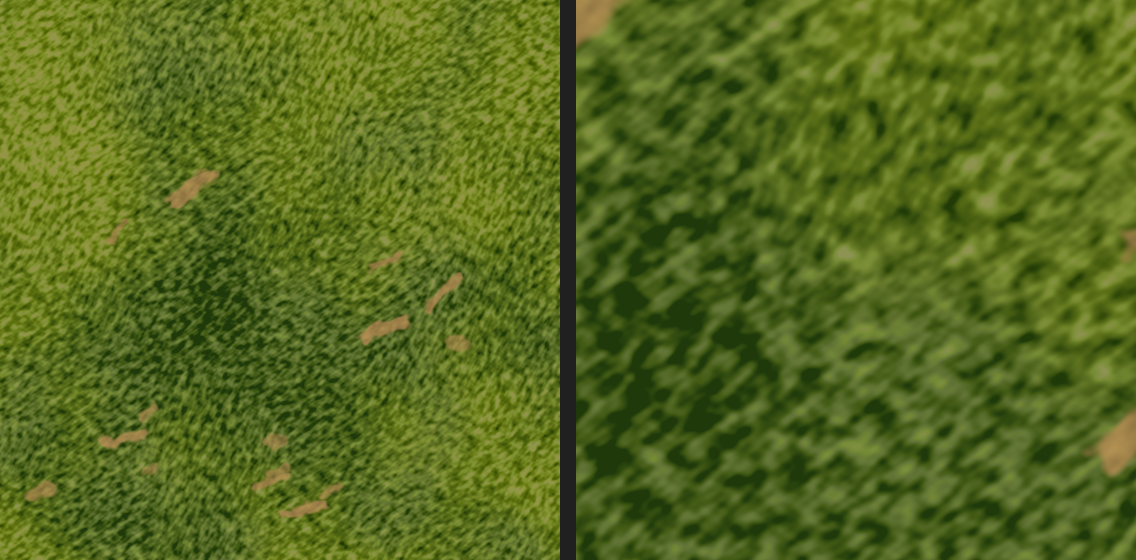
Left: the whole. Right: its middle third, enlarged.
Reproduce this texture procedurally as a Shadertoy shader.

```glsl
// Draws a mown lawn of slanted blades with a shaded hollow and bare earth patches.

const vec3 GAP    = vec3(0.13, 0.23, 0.02);
const vec3 SHADE  = vec3(0.27, 0.36, 0.06);
const vec3 LEAF   = vec3(0.36, 0.44, 0.08);
const vec3 DULL   = vec3(0.39, 0.46, 0.19);
const vec3 LIGHT  = vec3(0.47, 0.55, 0.19);
const vec3 STRAW  = vec3(0.56, 0.58, 0.31);
const vec3 EARTH  = vec3(0.63, 0.51, 0.29);

const vec2 BLADE_FREQ    = vec2(48.0, 96.0);  // along and across a blade
const float BLADE_ANGLE  = 0.62;
const float STEEP_ANGLE  = 1.05;
const float CROSS_ANGLE  = -0.5;
const float BLADE_GAIN   = 3.1;
const vec2 HOLLOW_CENTRE = vec2(0.43, 0.36);
const vec2 HOLLOW_SIZE   = vec2(0.46, 0.26);
const float HOLLOW_ANGLE = 0.5;
const int PATCH_COUNT    = 16;
const vec2 PATCH_SPREAD  = vec2(0.78, 0.66);

float hash(vec2 p) {
    return fract(sin(dot(p, vec2(127.1, 311.7))) * 43758.5453);
}

vec2 rotate(vec2 p, float angle) {
    float c = cos(angle), s = sin(angle);
    return vec2(c * p.x + s * p.y, c * p.y - s * p.x);
}

float cornerSlope(vec2 cell, vec2 offset) {
    float a = 6.28318 * hash(cell);
    return dot(vec2(cos(a), sin(a)), offset);
}

// Gradient noise centred on zero
float noise(vec2 p) {
    vec2 i = floor(p), f = fract(p);
    vec2 u = f * f * f * (f * (f * 6.0 - 15.0) + 10.0);
    vec2 e = vec2(1.0, 0.0);
    float low  = mix(cornerSlope(i, f), cornerSlope(i + e, f - e), u.x);
    float high = mix(cornerSlope(i + e.yx, f - e.yx), cornerSlope(i + e.xx, f - e.xx), u.x);
    return mix(low, high, u.y);
}

// Stretched noise at two scales, running along one angle
float blades(vec2 p, float angle) {
    vec2 q = rotate(p, angle) * BLADE_FREQ;
    return noise(q + 3.7) + 0.5 * noise(q * 1.83 + 41.3);
}

// Blades lean differently from one area to the next
float grassGrain(vec2 p) {
    float steep = smoothstep(-0.2, 0.35, noise(p * 4.0 + 17.0));
    float grain = mix(blades(p, BLADE_ANGLE), blades(p + 5.0, STEEP_ANGLE), steep);
    grain /= length(vec2(steep, 1.0 - steep));
    return 0.92 * grain + 0.35 * blades(p + 9.0, CROSS_ANGLE);
}

// Light and dark areas of the lawn
float broadTone(vec2 p) {
    vec2 q = rotate(p - HOLLOW_CENTRE, HOLLOW_ANGLE) / HOLLOW_SIZE;
    float hollow = exp(-dot(q, q)) - 0.36;
    return -1.5 * hollow + 1.3 * noise(p * 3.5 + 2.3) + 0.7 * noise(p * 9.0 + 31.0);
}

// Scattered ragged streaks where the earth shows
float bareEarth(vec2 p) {
    vec2 ragged = p + 0.014 * vec2(noise(p * 32.0), noise(p * 32.0 + 57.0));
    ragged += 0.006 * noise(p * 85.0 + 11.0);
    float cover = 0.0;
    for (int i = 0; i < PATCH_COUNT; i++) {
        vec2 id = vec2(float(i) + 1.0, 7.0);
        vec2 spot = vec2(hash(id), hash(id + 13.0)) - 0.5;
        float size = hash(id + 29.0);
        float angle = BLADE_ANGLE + 0.9 * (hash(id + 43.0) - 0.5);
        vec2 q = rotate(ragged - HOLLOW_CENTRE - spot * PATCH_SPREAD, angle);
        q.x -= clamp(q.x, -1.0, 1.0) * 0.0;
        float halfLength = mix(0.008, 0.045, size * size);
        q.x = max(abs(q.x) - halfLength, 0.0);
        float edge = length(q) - mix(0.006, 0.013, hash(id + 61.0));
        float strength = mix(0.6, 1.0, size);
        cover = max(cover, strength * (1.0 - smoothstep(-0.004, 0.004, edge)));
    }
    return cover;
}

// Five step ramp, tone runs from 0 to 4
vec3 grassColour(float tone, float dullness) {
    vec3 middle = mix(LEAF, DULL, dullness);
    vec3 colour = mix(GAP, SHADE, clamp(tone, 0.0, 1.0));
    colour = mix(colour, middle, clamp(tone - 1.0, 0.0, 1.0));
    colour = mix(colour, LIGHT, clamp(tone - 2.0, 0.0, 1.0));
    return mix(colour, STRAW, clamp(tone - 3.0, 0.0, 1.0));
}

void mainImage(out vec4 fragColor, in vec2 fragCoord) {
    vec2 p = fragCoord / iResolution.y;
    float broad = broadTone(p);
    float grain = BLADE_GAIN * grassGrain(p);

    // Shaded turf is greyer, sunlit turf is yellower
    float dullness = smoothstep(-0.5, 0.7, 1.6 * noise(p * 6.0 + 71.0) - 0.7 * broad);
    vec3 colour = grassColour(1.95 + broad + grain, dullness);
    colour += vec3(0.02, 0.01, -0.04) * clamp(broad, -0.5, 1.0);

    // Earth keeps a trace of the blade texture
    vec3 earth = EARTH * (1.0 + 0.05 * grain);
    colour = mix(colour, earth, bareEarth(p));
    fragColor = vec4(clamp(colour, 0.0, 1.0), 1.0);
}
```
